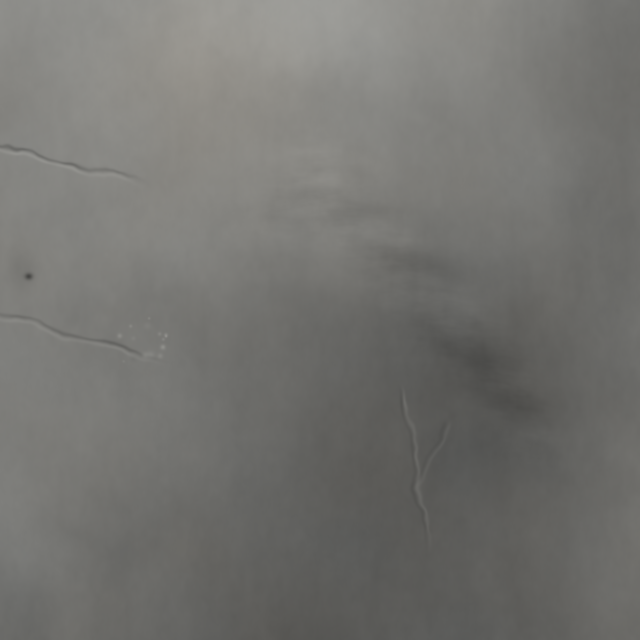
Reproduce this texture procedurally as a Shadertoy shader.

```glsl
#define BASE_TONE 0.452
#define CLOUD_DEPTH 0.065
#define SMUDGE_DEPTH 0.10
#define GRAIN_DEPTH 0.018
#define CRACK_WIDTH 0.0032
#define STONE_TINT vec3(1.004, 1.0, 0.972)
#define WARM_TINT vec3(0.010, 0.0, -0.010)

float hash(vec2 p) {
    vec3 q = fract(vec3(p.xyx) * 0.1031);
    q += dot(q, q.yzx + 33.33);
    return fract((q.x + q.y) * q.z);
}

float noise(vec2 p) {
    vec2 i = floor(p), f = fract(p);
    f = f * f * (3.0 - 2.0 * f);
    return mix(mix(hash(i), hash(i + vec2(1, 0)), f.x),
               mix(hash(i + vec2(0, 1)), hash(i + vec2(1, 1)), f.x), f.y);
}

// Layered noise centred on zero
float fbm(vec2 p) {
    float sum = 0.0, weight = 0.5;
    for (int i = 0; i < 5; i++) {
        sum += weight * (noise(p) - 0.5);
        p = mat2(1.6, 1.2, -1.2, 1.6) * p + 7.3;
        weight *= 0.5;
    }
    return sum;
}

float blob(vec2 p, vec2 centre, vec2 radius) {
    vec2 d = (p - centre) / radius;
    return exp(-dot(d, d));
}

// Soft relief line: dark groove with a pale lip beside it
float crack(vec2 p, vec2 a, vec2 b) {
    vec2 along = b - a;
    float t = dot(p - a, along) / dot(along, along);
    float side = dot(p - a, normalize(vec2(-along.y, along.x)));
    side += 0.016 * (noise(p * 22.0) - 0.5) + 0.004 * (noise(p * 80.0) - 0.5);
    float ends = smoothstep(-0.06, 0.08, t) * (1.0 - smoothstep(0.75, 1.05, t));
    float groove = side / CRACK_WIDTH;
    float lip = groove + 2.2;
    float strength = 0.45 + 0.9 * noise(p * 35.0 + 4.0);
    return ends * strength * (0.5 * exp(-lip * lip) - exp(-groove * groove));
}

// Broad light and shade across the slab
float shading(vec2 p) {
    float tone = BASE_TONE + 0.13 * (p.y - 0.5);
    tone += 0.080 * blob(p, vec2(0.42, 1.0), vec2(0.36, 0.36));
    tone += 0.055 * blob(p, vec2(0.04, 0.18), vec2(0.22, 0.30));
    tone += 0.030 * blob(p, vec2(0.16, 0.62), vec2(0.26, 0.22));
    tone += 0.025 * blob(p, vec2(1.0, 0.15), vec2(0.12, 0.30));
    tone -= 0.095 * blob(p, vec2(0.75, 0.40), vec2(0.22, 0.24));
    tone -= 0.045 * blob(p, vec2(0.50, 0.08), vec2(0.22, 0.42));
    tone -= 0.070 * blob(p, vec2(1.02, 0.92), vec2(0.22, 0.30));
    return tone;
}

// Wiped streaks along the upper rim of the dark patch
float smudges(vec2 p) {
    float rim = 0.71 - 1.05 * max(p.x - 0.50, 0.0) - 0.45 * max(0.50 - p.x, 0.0);
    float offset = (p.y - rim) / 0.085;
    float mask = exp(-offset * offset) * smoothstep(0.32, 0.52, p.x)
               * (1.0 - smoothstep(0.78, 0.92, p.x));
    vec2 q = vec2(p.x, p.y - 0.22 * p.x * (1.0 - p.x));
    float streak = fbm(q * vec2(8.0, 24.0) + 3.0);
    return mask * (streak - 0.06);
}

// Pale crumbs gathered around a chipped spot
float crumbs(vec2 p) {
    float sum = 0.0;
    for (int i = 0; i < 16; i++) {
        float k = float(i);
        vec2 spread = vec2(hash(vec2(k, 2.0)), hash(vec2(k, 9.0))) - 0.5;
        vec2 centre = vec2(0.215, 0.468) + spread * vec2(0.09, 0.07);
        float size = mix(0.002, 0.006, hash(vec2(k, 5.0)));
        sum += blob(p, centre, vec2(size)) * mix(-0.25, 1.0, hash(vec2(k, 7.0)));
    }
    return sum;
}

void mainImage(out vec4 fragColor, in vec2 fragCoord) {
    vec2 p = fragCoord / iResolution.xy;
    vec2 warp = vec2(fbm(p * 4.0), fbm(p * 4.0 + 19.0));
    float tone = shading(p + 0.10 * warp);

    // Clouding, faint vertical wipes and soft grain
    tone += CLOUD_DEPTH * fbm(p * 6.0 + warp);
    tone += 0.020 * fbm(p * vec2(32.0, 7.0) + 11.0);
    tone += GRAIN_DEPTH * fbm(p * vec2(85.0, 60.0) + 31.0);
    tone += SMUDGE_DEPTH * 1.6 * smudges(p);

    // Hairline cracks
    tone += 0.085 * crack(p, vec2(-0.03, 0.783), vec2(0.23, 0.712));
    tone += 0.060 * crack(p, vec2(-0.03, 0.518), vec2(0.26, 0.437));
    tone -= 0.050 * crack(p, vec2(0.635, 0.39), vec2(0.675, 0.14));
    tone -= 0.030 * crack(p, vec2(0.70, 0.34), vec2(0.655, 0.23));

    // Pit and chipped spot
    tone -= 0.20 * blob(p, vec2(0.045, 0.568), vec2(0.006, 0.005));
    tone -= 0.035 * blob(p, vec2(0.035, 0.580), vec2(0.025, 0.030));
    tone += 0.11 * crumbs(p);

    // Warm and cool stains
    float stain = fbm(p * 7.0 + 47.0) + 0.8 * blob(p, vec2(0.32, 0.87), vec2(0.12));
    fragColor = vec4(clamp(tone * STONE_TINT + WARM_TINT * stain, 0.0, 1.0), 1.0);
}
```
